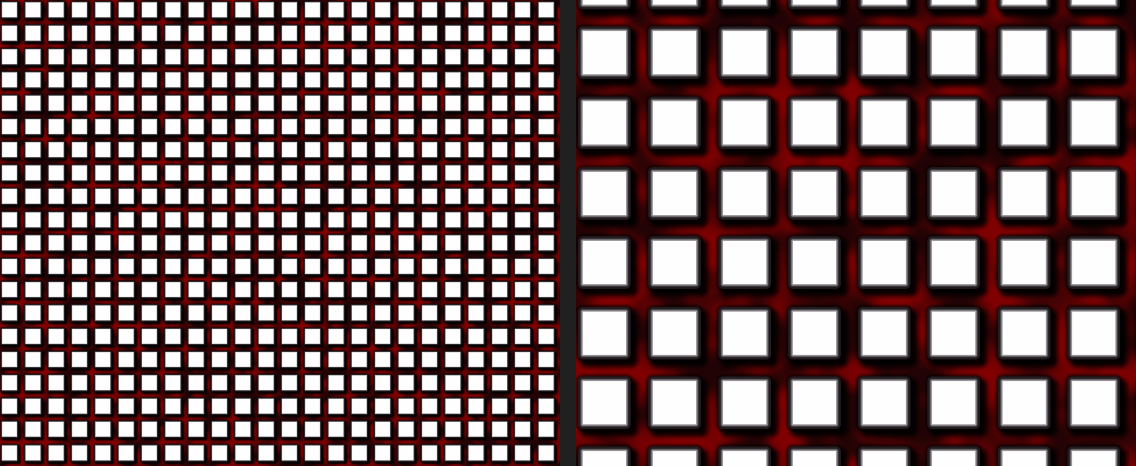
Left: the whole. Right: its middle third, enlarged.
Give the GLSL for this pattern, as a WebGL 1 fragment shader.

```glsl
precision highp float;
// A lattice of white square openings with thin grey bevelled frames,
// casting soft shadows down and right onto a mottled dark red grid.
// Box distances in repeated cells; wrapping value noise stains the bars.

uniform vec2 u_resolution;

#define REPEATS vec2(24.0, 20.0)
#define CENTER vec2(0.405, 0.57)
#define OPENING 0.308
#define FRAME 0.068
#define JITTER 0.012
#define SHADOW_SHIFT vec2(0.065, -0.07)
#define SHADOW_BLUR 0.10
#define RED vec3(0.50, 0.0, 0.005)
#define DARK_RED vec3(0.13, 0.012, 0.018)
#define FRAME_LIGHT vec3(0.66, 0.65, 0.66)
#define FRAME_DARK vec3(0.13, 0.11, 0.125)

float hash(vec2 p) {
  vec3 q = fract(vec3(p.xyx) * 0.1031);
  q += dot(q, q.yzx + 33.33);
  return fract((q.x + q.y) * q.z);
}

// Value noise whose lattice wraps after the given period.
float noise(vec2 p, vec2 period) {
  vec2 i = floor(p);
  vec2 f = fract(p);
  f = f * f * (3.0 - 2.0 * f);
  vec2 a = mod(i, period);
  vec2 b = mod(i + 1.0, period);
  return mix(mix(hash(a), hash(vec2(b.x, a.y)), f.x),
             mix(hash(vec2(a.x, b.y)), hash(b), f.x), f.y);
}

// Signed distance to the nearest opening, in cell units.
float openingDistance(vec2 grid) {
  vec2 p = grid - CENTER + 0.5;
  vec2 id = mod(floor(p), REPEATS);
  vec2 wobble = vec2(hash(vec2(id.x, 7.0)), hash(vec2(11.0, id.y))) - 0.5;
  vec2 q = abs(fract(p) - 0.5 - 2.0 * JITTER * wobble) - OPENING;
  return length(max(q, 0.0)) + min(max(q.x, q.y), 0.0);
}

void main() {
  vec2 grid = gl_FragCoord.xy / u_resolution * REPEATS;
  float pixel = REPEATS.y / u_resolution.y;
  float d = openingDistance(grid);

  // Mottled red bars
  float stain = 0.65 * noise(grid * 2.0, REPEATS * 2.0)
              + 0.35 * noise(grid * 4.0 + 0.5, REPEATS * 4.0);
  vec3 color = mix(DARK_RED, RED, smoothstep(0.18, 0.82, stain));

  // Offset drop shadow and a tight dark rim around each frame
  float shadowDistance = openingDistance(grid - SHADOW_SHIFT) - FRAME;
  float shadow = 1.0 - smoothstep(-0.03, SHADOW_BLUR, shadowDistance);
  float rim = 1.0 - smoothstep(0.0, 0.06, d - FRAME);
  color *= (1.0 - 0.92 * shadow) * (1.0 - 0.55 * rim);

  // Grey frame, darkening outward
  vec3 frame = mix(FRAME_LIGHT, FRAME_DARK, smoothstep(0.0, 0.7, d / FRAME));
  color = mix(frame, color, smoothstep(-0.5, 0.5, (d - FRAME) / pixel));

  // White opening
  color = mix(vec3(0.995), color, smoothstep(-0.5, 0.5, d / pixel));
  gl_FragColor = vec4(color, 1.0);
}
```
